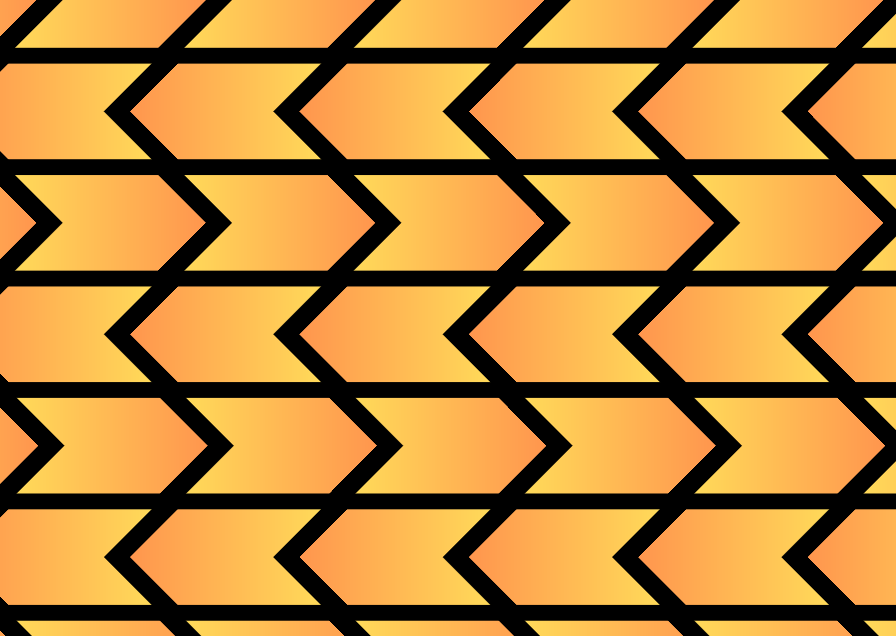
Give the GLSL for this pattern, as a WebGL 2 fragment shader.

```glsl
#version 300 es
precision highp float;
// Rows of interlocking arrows that point right and left in turn, on black.
// Folding each row about its centre line turns the chevrons into plain stripes;
// one unit is the pitch of a row, and each arrow carries a linear gradient.

#define CANVAS_SPAN vec2(8.059, 5.708)  // canvas size in row pitches
#define ARROW_PITCH 1.5236              // repeat along a row
#define BAR_WIDTH 0.142                 // horizontal bars between rows
#define CHEVRON_WIDTH 0.234             // black stroke, measured along the row
#define LEFT_PHASE 1.168                // tip offset of left-pointing rows
#define RIGHT_PHASE 1.194               // tip offset of right-pointing rows
#define LOWER_NUDGE 0.016               // slight shift of the lower right rows
#define TIP_COLOR vec3(1.0, 0.585, 0.305)
#define TAIL_COLOR vec3(1.0, 0.855, 0.350)

uniform vec2 u_resolution;
out vec4 fragColor;

// Coverage of a shape from its signed distance (negative inside).
float coverage(float dist, float pixel) {
  return clamp(0.5 - dist / pixel, 0.0, 1.0);
}

void main() {
  vec2 uv = gl_FragCoord.xy / u_resolution;
  vec2 p = vec2(uv.x, 1.0 - uv.y) * CANVAS_SPAN;
  vec2 pixelSize = CANVAS_SPAN / u_resolution;
  float pixel = max(pixelSize.x, pixelSize.y);

  // Row and folded height above its centre line
  float row = floor(p.y + 0.5);
  float height = abs(p.y - row);

  // Even rows are mirrored to point right
  bool pointsRight = mod(row, 2.0) < 0.5;
  float x = pointsRight ? -p.x : p.x;
  float phase = pointsRight ? RIGHT_PHASE - LOWER_NUDGE * step(3.0, row) : LEFT_PHASE;

  // Position behind the slanted leading edge of the current arrow
  float along = mod(x - height - phase, ARROW_PITCH);
  float bodyLength = ARROW_PITCH - CHEVRON_WIDTH;

  // Arrow body, bounded by two chevrons at 45 degrees and the bars
  float chevronDist = (abs(along - 0.5 * bodyLength) - 0.5 * bodyLength) * inversesqrt(2.0);
  float halfBody = 0.5 - 0.5 * BAR_WIDTH;
  float body = coverage(chevronDist, pixel) * coverage(height - halfBody, pixel);

  // Gradient from the tip to the ends of the tail
  float t = clamp((along + height) / (bodyLength + halfBody), 0.0, 1.0);
  vec3 color = mix(TIP_COLOR, TAIL_COLOR, t) * body;
  fragColor = vec4(color, 1.0);
}
```
